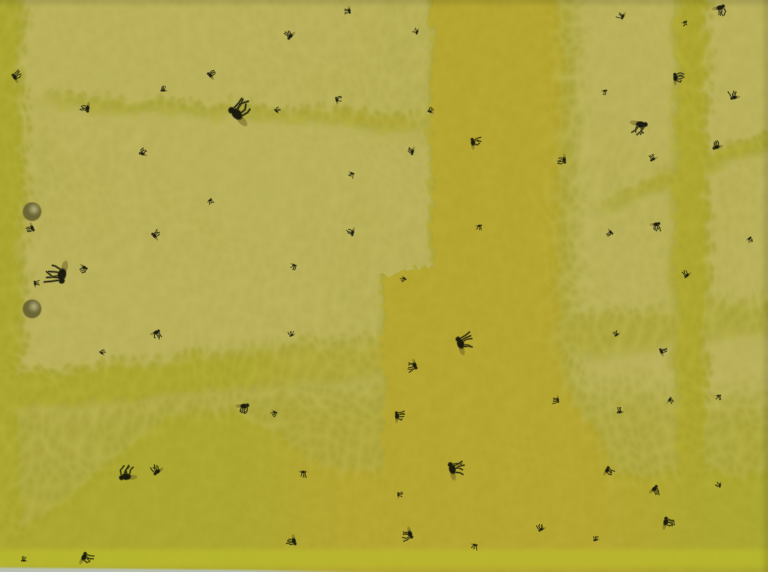
Write a WebGL 2 fragment shader that draws this texture.

```glsl
#version 300 es
precision highp float;
// A glossy yellow sticky sheet under soft window glare, dotted with small insects.
// Glare is a union of soft bands warped by sines and cellular ripples;
// insects are scattered on two jittered grids, one fine and one coarse.
uniform vec2 u_resolution;
out vec4 fragColor;

vec2 hash2(vec2 p) {
  vec3 h = fract(p.xyx * vec3(0.1031, 0.1030, 0.0973));
  h += dot(h, h.yzx + 33.33);
  return fract((h.xx + h.yz) * h.zy);
}

// Distance to the nearest jittered cell point
float cellular(vec2 p) {
  vec2 id = floor(p), f = fract(p);
  float nearest = 2.0;
  for (int y = -1; y <= 1; y++)
    for (int x = -1; x <= 1; x++) {
      vec2 o = vec2(x, y);
      nearest = min(nearest, length(o + hash2(id + o) - f));
    }
  return nearest;
}

float waves(vec2 p) {
  float sum = 0.0, amp = 0.5;
  for (int i = 0; i < 4; i++) {
    sum += amp * sin(p.x + 1.7 * sin(p.y)) * cos(p.y * 0.9 + float(i));
    p = mat2(0.8, 0.6, -0.6, 0.8) * p * 2.1 + 3.7;
    amp *= 0.55;
  }
  return sum;
}

float band(float x, float lo, float hi, float soft) {
  return smoothstep(lo - soft, lo + soft, x) * (1.0 - smoothstep(hi - soft, hi + soft, x));
}

float segment(vec2 p, vec2 a, vec2 b) {
  vec2 d = b - a;
  return length(p - a - d * clamp(dot(p - a, d) / dot(d, d), 0.0, 1.0));
}

// Coverage of body and legs in x, of the wing in y
vec2 insect(vec2 p, vec2 seed, float soft) {
  float d = length((p - vec2(0.0, 0.1)) * vec2(0.75, 1.1)) - 0.55;
  d = min(d, length(p - vec2(0.7, 0.25)) - 0.36);
  for (int i = 0; i < 5; i++) {
    vec2 r = hash2(seed + float(i) * 7.3);
    vec2 hip = vec2(float(i) * 0.3 - 0.5, 0.0);
    vec2 knee = hip + vec2(r.x - 0.5, -0.9);
    vec2 foot = knee + vec2(r.y - 0.6, -0.7 * r.x - 0.2);
    d = min(d, min(segment(p, hip, knee), segment(p, knee, foot)) - 0.09);
  }
  float wing = length((p - vec2(-0.9, 0.2)) * vec2(0.8, 1.7)) - 0.65;
  return 1.0 - smoothstep(vec2(-soft), vec2(soft), vec2(d, wing));
}

// One insect per occupied grid cell, kept inside its cell
vec2 scatter(vec2 p, float cell, float chance, vec2 sizes, vec2 salt) {
  vec2 id = floor(p / cell);
  vec2 pick = hash2(id + salt), spot = hash2(id + salt + 41.0);
  if (pick.x > chance) return vec2(0.0);
  float size = mix(sizes.x, sizes.y, pick.y * pick.y);
  float turn = 6.283 * hash2(id + salt + 83.0).x;
  vec2 q = (p - (id + 0.18 + 0.64 * spot) * cell) / size;
  q = mat2(cos(turn), sin(turn), -sin(turn), cos(turn)) * q;
  return insect(q, id + salt, 0.0018 / size + 0.02);
}

void main() {
  vec2 p = gl_FragCoord.xy / u_resolution.y;
  float width = u_resolution.x / u_resolution.y;
  float ripple = cellular(p * vec2(62.0, 48.0) + 1.5 * waves(p * 9.0)) - 0.5;
  float broad = waves(p * 6.0 + 2.0);
  vec2 q = p + 0.012 * vec2(waves(p * 24.0), waves(p.yx * 21.0 + 5.0)) + 0.016 * ripple;

  // Clear yellow lanes between the reflections
  float leftEdge = mix(0.665, 0.755, smoothstep(0.515, 0.53, q.y));
  float rightEdge = 0.97 + 0.12 * smoothstep(0.4, 0.1, q.y);
  float lane = smoothstep(leftEdge - 0.012, leftEdge + 0.012, q.x)
             * (1.0 - smoothstep(rightEdge - 0.05, rightEdge + 0.07, q.x));
  lane = max(lane, 0.85 * band(q.x, 1.175, 1.235, 0.018));
  lane = max(lane, 0.9 * band(q.y - 0.1 * q.x, 0.275, 0.345, 0.022) * (1.0 - 0.5 * smoothstep(0.2, 0.6, q.x)));
  lane = max(lane, 0.5 * band(q.y + 0.06 * q.x, 0.812, 0.838, 0.014) * band(q.x, 0.08, 0.75, 0.06));
  lane = max(lane, 0.6 * band(q.y - 0.38 * (q.x - 1.0), 0.605, 0.637, 0.014) * smoothstep(0.98, 1.2, q.x));
  float floorLine = 0.05 + min(q.x, 0.3) * 0.75 - 0.1 * smoothstep(0.4, 0.6, q.x);
  lane = max(lane, 0.95 * (1.0 - smoothstep(floorLine - 0.04, floorLine + 0.05, q.y)));
  lane = max(lane, 0.8 * (1.0 - smoothstep(0.02, 0.06, q.x)));
  lane = max(lane, 0.45 * smoothstep(0.38, 0.25, q.y));
  lane = clamp(lane + 0.16 * broad + 0.06, 0.0, 1.0);

  // Sheet colour, from pale glare through mid tone to clear yellow
  vec3 clearYellow = mix(vec3(0.67, 0.655, 0.19), vec3(0.71, 0.65, 0.195), band(p.x, 0.5, 1.15, 0.15));
  vec3 col = mix(vec3(0.73, 0.695, 0.355), vec3(0.685, 0.66, 0.26), smoothstep(0.0, 0.5, lane));
  col = mix(col, clearYellow, smoothstep(0.4, 0.85, lane));
  float edgeGloss = 4.0 * lane * (1.0 - lane);
  col += ripple * (0.015 + 0.035 * edgeGloss) + 0.008 * waves(p * 70.0);

  // Rim of the sheet
  col = mix(col, vec3(0.73, 0.73, 0.17), 0.7 * band(p.y, 0.008, 0.04, 0.008));
  col *= 1.0 - 0.1 * smoothstep(0.985, 1.0, p.y) - 0.1 * smoothstep(width - 0.015, width, p.x);
  col = mix(col, vec3(0.72, 0.75, 0.69), (1.0 - smoothstep(0.005, 0.011, p.y + 0.01 * p.x)) * smoothstep(0.7, 0.4, p.x));

  // Two glassy beads near the left side
  for (int i = 0; i < 2; i++) {
    vec2 b = (p - vec2(0.056, 0.46 + 0.17 * float(i))) / 0.0165;
    vec3 bead = vec3(0.42, 0.4, 0.2) + 0.25 * smoothstep(0.8, 0.0, length(b - vec2(0.2, 0.25)));
    col = mix(col, bead, 1.0 - smoothstep(0.85, 1.12, length(b)));
  }

  // Many specks, a few larger flies
  vec2 bugs = scatter(p, 0.112, mix(0.48, 0.85, smoothstep(0.9, 1.15, p.x)), vec2(0.0036, 0.0085), vec2(17.0, 5.0));
  bugs = max(bugs, scatter(p + 0.03, 0.335, 0.5, vec2(0.011, 0.021), vec2(61.0, 29.0)));
  col = mix(col, vec3(0.45, 0.4, 0.15), 0.55 * bugs.y);
  col = mix(col, vec3(0.07, 0.075, 0.04), 0.94 * bugs.x);
  fragColor = vec4(clamp(col, 0.0, 1.0), 1.0);
}
```
